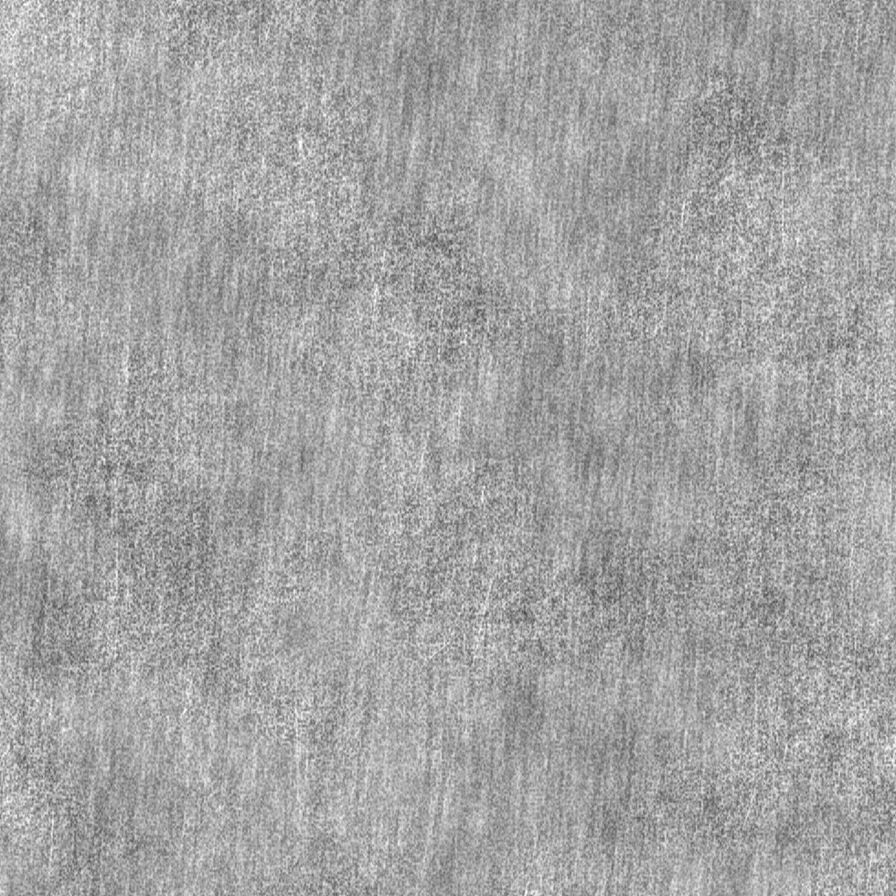
This texture is drawn by a Shadertoy shader. Its source:

```glsl
const float BASE_GREY = 0.648;

float hash(vec2 p) {
    vec3 q = fract(p.xyx * 0.1031);
    q += dot(q, q.yzx + 33.33);
    return fract((q.x + q.y) * q.z);
}

vec2 hash2(vec2 p) {
    return vec2(hash(p + 17.3), hash(p.yx + 71.9));
}

vec2 rotate(vec2 p, float angle) {
    float c = cos(angle), s = sin(angle);
    return vec2(c * p.x - s * p.y, s * p.x + c * p.y);
}

// Smooth value noise, centred on zero
float valueNoise(vec2 p) {
    vec2 cell = floor(p), f = fract(p);
    f = f * f * (3.0 - 2.0 * f);
    float low = mix(hash(cell), hash(cell + vec2(1, 0)), f.x);
    float high = mix(hash(cell + vec2(0, 1)), hash(cell + vec2(1, 1)), f.x);
    return mix(low, high, f.y) - 0.5;
}

// Distance to the nearest scattered point
float cellular(vec2 p) {
    vec2 cell = floor(p), f = fract(p);
    float nearest = 2.0;
    for (int y = -1; y <= 1; y++)
    for (int x = -1; x <= 1; x++) {
        vec2 offset = vec2(x, y);
        vec2 d = offset + hash2(cell + offset) - f;
        nearest = min(nearest, dot(d, d));
    }
    return sqrt(nearest);
}

float clouds(vec2 p, float gain) {
    float sum = 0.0, weight = 1.0, total = 0.0;
    for (int i = 0; i < 5; i++) {
        sum += weight * valueNoise(p);
        total += weight;
        weight *= gain;
        p = rotate(p, 0.6) * 2.03 + 13.7;
    }
    return sum / total;
}

float fibres(vec2 p, float angle, vec2 frequency) {
    return valueNoise(rotate(p, angle) * frequency + 40.0);
}

// Thin bowed strokes, one per grid cell, with tapered ends
float scratches(vec2 p, vec2 grid, float lean, float spread, float width, float pixel) {
    vec2 cell = floor(p * grid);
    float light = 0.0;
    for (int y = -1; y <= 1; y++)
    for (int x = -1; x <= 1; x++) {
        vec2 id = cell + vec2(x, y);
        vec2 shape = hash2(id + 5.1);
        vec2 d = p - (id + hash2(id)) / grid;
        float reach = mix(0.25, 0.75, shape.x) / grid.y;
        float slope = lean + (shape.y - 0.5) * spread;
        float bow = (hash(id + 9.7) - 0.5) * 0.7;
        float across = abs(d.x - slope * d.y - bow * d.y * d.y);
        float line = 1.0 - smoothstep(width * 0.3, width + pixel * 0.6, across);
        float taper = 1.0 - smoothstep(reach * 0.4, reach, abs(d.y));
        float strength = pow(hash(id + 31.0), 2.5);
        light += line * taper * strength;
    }
    return light;
}

void mainImage(out vec4 fragColor, in vec2 fragCoord) {
    float pixel = 1.0 / iResolution.y;
    vec2 p = fragCoord * pixel;

    // Broad worn patches and smaller mottling
    float patches = clouds(p * vec2(4.5, 5.5) + 3.0, 0.72);
    float mottle = clouds(p * vec2(24.0, 19.0) + 50.0, 0.75);
    float wear = smoothstep(-0.16, 0.18, clouds(p * 6.0 + 90.0, 0.6));

    // Fine grain, pitted and slightly stretched upright
    float pits = cellular(p * vec2(310.0, 225.0)) - 0.46;
    float grain = valueNoise(p * vec2(490.0, 390.0));
    float roughness = mix(0.8, 1.25, wear);

    // Brushed fibres, mostly upright, with crossing strokes in worn areas
    float upright = fibres(p, 0.04, vec2(330.0, 20.0));
    float leaning = fibres(p, 0.2, vec2(270.0, 24.0));
    float crossing = fibres(p, 0.95, vec2(250.0, 35.0));
    float level = fibres(p, 1.5, vec2(260.0, 32.0));

    // Light scratches, long and short
    float marks = 0.15 * scratches(p, vec2(24.0, 8.0), 0.1, 0.28, 0.0013, pixel);
    marks += 0.12 * scratches(p + 4.3, vec2(42.0, 15.0), 0.14, 0.4, 0.0011, pixel);
    marks += 0.09 * scratches(p + 8.7, vec2(17.0, 22.0), 0.7, 1.2, 0.001, pixel);

    float grey = BASE_GREY + 0.27 * patches + 0.17 * mottle;
    grey += roughness * (0.20 * pits + 0.27 * grain);
    grey += 0.13 * upright + 0.09 * leaning * (1.2 - wear);
    grey += wear * (0.08 * crossing + 0.07 * level);
    grey += marks * mix(0.6, 1.2, wear) - 0.006;

    fragColor = vec4(vec3(clamp(grey, 0.0, 1.0)), 1.0);
}
```
